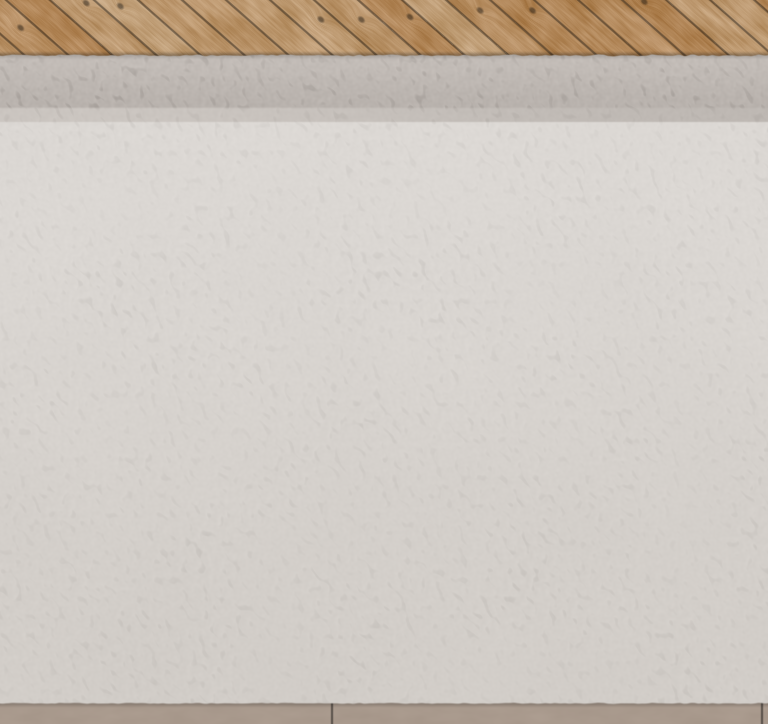
This texture is drawn by a Shadertoy shader. Its source:

```glsl
// A pale stucco wall between a strip of slanted wooden boards and a tiled floor.
// Horizontal bands are blended by height; gradient noise gives the plaster flecks,
// the wood grain and the rough edges. Units: canvas height = 1, origin lower left.

const float WOOD_BOTTOM = 0.9235;
const float SHADE_INNER = 0.851;
const float SHADE_OUTER = 0.8315;
const float FLOOR_TOP = 0.0285;

float hash(vec2 p) {
    vec3 q = fract(vec3(p.xyx) * 0.1031);
    q += dot(q, q.yzx + 33.33);
    return fract((q.x + q.y) * q.z);
}

vec2 gradientAt(vec2 cell) {
    float angle = 6.2832 * hash(cell);
    return vec2(cos(angle), sin(angle));
}

// Gradient noise, roughly -0.7 to 0.7
float noise(vec2 p) {
    vec2 i = floor(p), f = fract(p);
    vec2 w = f * f * f * (f * (f * 6.0 - 15.0) + 10.0);
    vec2 e = vec2(0.0, 1.0);
    float a = dot(gradientAt(i), f);
    float b = dot(gradientAt(i + e.yx), f - e.yx);
    float c = dot(gradientAt(i + e.xy), f - e.xy);
    float d = dot(gradientAt(i + e.yy), f - e.yy);
    return mix(mix(a, b, w.x), mix(c, d, w.x), w.y);
}

float fbm(vec2 p) {
    float sum = 0.0, gain = 0.6;
    for (int i = 0; i < 3; i++) {
        sum += gain * noise(p);
        p = p * 2.03 + 17.3;
        gain *= 0.5;
    }
    return sum;
}

// Soft step upward across an edge of given half width
float rise(float edge, float softness, float v) {
    return smoothstep(edge - softness, edge + softness, v);
}

// Relief of the plaster: small slanted pits with a lit side
float stucco(vec2 p) {
    vec2 q = p + 0.004 * vec2(noise(p * 45.0), noise(p * 45.0 + 31.0));
    q = vec2(q.x + 0.35 * q.y, q.y);
    vec2 scale = vec2(105.0, 78.0);
    float height = noise(q * scale);
    float slope = height - noise((q + vec2(-0.002, 0.003)) * scale);
    float pits = smoothstep(0.12, 0.5, height);
    float patches = 0.75 + 0.7 * noise(p * 9.0 + 4.0);
    return patches * (0.35 * slope - 0.8 * pits) + 0.2 * noise(p * 190.0);
}

vec3 wall(vec2 p, float px) {
    float t = smoothstep(FLOOR_TOP, SHADE_OUTER, p.y);
    vec3 color = mix(vec3(0.822, 0.804, 0.784), vec3(0.862, 0.847, 0.831), t);
    color += 0.012 * fbm(p * 4.0);

    // Double shadow under the boards; the outer step deepens to the right
    float outer = rise(SHADE_OUTER, 1.2 * px, p.y);
    float inner = rise(SHADE_INNER, 1.5 * px, p.y);
    float fade = smoothstep(0.1, 1.05, p.x);
    float depth = smoothstep(SHADE_INNER, WOOD_BOTTOM, p.y);
    vec3 innerTone = mix(vec3(0.725, 0.70, 0.68), vec3(0.765, 0.74, 0.72), depth);
    vec3 outerTone = mix(vec3(0.795, 0.773, 0.753), vec3(0.745, 0.722, 0.702), fade);
    color = mix(color, mix(outerTone, innerTone, inner), outer);

    color += stucco(p) * mix(0.046, 0.085, inner);
    color -= 0.10 * rise(WOOD_BOTTOM - 0.003, 0.004, p.y);
    return color;
}

vec3 boards(vec2 p, float px) {
    const float spacing = 0.0608;
    float across = (p.x - 1.13 * (1.0 - p.y)) / spacing - 0.136;
    float along = (p.x + 0.88 * (1.0 - p.y)) / spacing;
    float id = floor(across), f = fract(across);
    float tone = hash(vec2(id + 40.0, 7.0));

    // A dark knot on some boards bends the surrounding grain
    vec2 knotPos = vec2(0.25 + 0.5 * hash(vec2(id + 9.0, 2.0)),
                        id + 0.6 + 1.6 * hash(vec2(id + 9.0, 5.0)));
    float knotDist = length((vec2(f, along) - knotPos) * vec2(1.0, 0.8));
    float hasKnot = step(0.5, hash(vec2(id + 21.0, 3.0)));
    float bend = hasKnot * 0.2 * exp(-knotDist * knotDist * 14.0);

    float grain = fbm(vec2((across + bend) * 9.0, along * 0.7 + id * 5.0));
    float blotch = fbm(vec2(across * 1.2, along * 0.8 + 8.0));
    vec3 color = mix(vec3(0.69, 0.515, 0.33), vec3(0.76, 0.635, 0.485), tone);
    color += vec3(0.10, 0.12, 0.14) * grain + vec3(0.12, 0.15, 0.19) * blotch;
    color *= 1.0 - 0.4 * hasKnot * (1.0 - smoothstep(0.04, 0.13, knotDist));

    float seam = min(f, 1.0 - f) * spacing * 0.66;
    color *= 1.0 - 0.38 * (1.0 - smoothstep(0.0004, 0.0012 + px, seam));
    return color * (1.0 - 0.3 * (1.0 - rise(WOOD_BOTTOM + 0.003, 0.004, p.y)));
}

vec3 floorTiles(vec2 p, float px) {
    vec3 color = vec3(0.66, 0.60, 0.55) + 0.035 * fbm(p * vec2(18.0, 45.0));
    color *= 1.0 - 0.20 * rise(FLOOR_TOP - 0.003, 0.004, p.y);
    float joint = min(abs(p.x - 0.4586), abs(p.x - 1.0525));
    return color * (1.0 - 0.45 * (1.0 - rise(0.0015, px, joint)));
}

void mainImage(out vec4 fragColor, in vec2 fragCoord) {
    float px = 1.0 / iResolution.y;
    vec2 p = fragCoord * px;
    float ragged = 0.0022 * noise(vec2(p.x * 95.0, 3.5));
    vec3 color = wall(p, px);
    color = mix(color, boards(p, px), rise(WOOD_BOTTOM + ragged, px, p.y));
    color = mix(floorTiles(p, px), color, rise(FLOOR_TOP + 0.6 * ragged, 1.3 * px, p.y));
    fragColor = vec4(clamp(color, 0.0, 1.0), 1.0);
}
```
